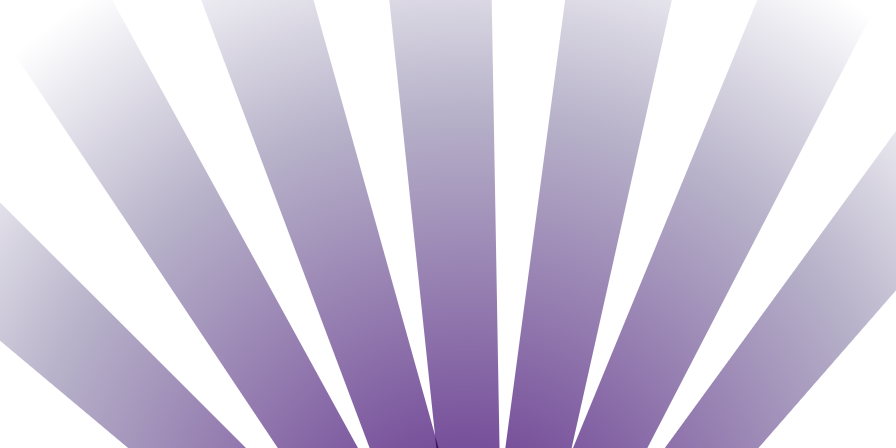
A WebGL 2 fragment shader for this background:

```glsl
#version 300 es
precision highp float;
// A fan of seven widening violet rays rising over a white ground.
// Each ray lies between two slanted edge lines; all share one radial
// gradient, and rays are multiplied together so that overlaps darken.

uniform vec2 u_resolution;
out vec4 fragColor;

// Lengths are in canvas heights, with x = 0 at the middle of the bottom edge.
const int RAY_COUNT = 7;
const float HALF_TAPER = radians(2.5);

// Per ray: lean of its axis in degrees, left foot, right foot.
const vec3 RAYS[RAY_COUNT] = vec3[](
  vec3(-47.55, -0.714, -0.451),
  vec3(-31.25, -0.380, -0.201),
  vec3(-18.10, -0.175, -0.021),
  vec3( -3.50, -0.026,  0.115),
  vec3( 10.10,  0.128,  0.276),
  vec3( 24.85,  0.279,  0.445),
  vec3( 38.60,  0.484,  0.693)
);

const vec2 GLOW_CENTER = vec2(0.042, -0.26);
const float DEEP_RADIUS = 0.26;
const float HAZE_RADIUS = 1.016;
const float FADE_RADIUS = 1.523;

const vec3 DEEP_VIOLET = vec3(0.465, 0.31, 0.605);
const vec3 GREY_LILAC = vec3(0.72, 0.70, 0.79);
const vec3 WHITE = vec3(1.0);

// Signed distance to a line from the bottom edge, positive to its right.
float edgeDistance(vec2 p, float foot, float lean) {
  return (p.x - foot) * cos(lean) - p.y * sin(lean);
}

// Violet near the center, through grey lilac, out to white.
vec3 rayColor(vec2 p) {
  float r = distance(p, GLOW_CENTER);
  float haze = clamp((r - DEEP_RADIUS) / (HAZE_RADIUS - DEEP_RADIUS), 0.0, 1.0);
  float fade = clamp((r - HAZE_RADIUS) / (FADE_RADIUS - HAZE_RADIUS), 0.0, 1.0);
  return mix(mix(DEEP_VIOLET, GREY_LILAC, haze), WHITE, fade);
}

void main() {
  vec2 p = (gl_FragCoord.xy - vec2(0.5 * u_resolution.x, 0.0)) / u_resolution.y;
  vec3 ink = rayColor(p);
  vec3 color = WHITE;

  for (int i = 0; i < RAY_COUNT; i++) {
    float lean = radians(RAYS[i].x);
    float fromLeft = edgeDistance(p, RAYS[i].y, lean - HALF_TAPER);
    float fromRight = -edgeDistance(p, RAYS[i].z, lean + HALF_TAPER);
    // Soften the edge over one pixel.
    float coverage = clamp(min(fromLeft, fromRight) * u_resolution.y + 0.5, 0.0, 1.0);
    color *= mix(WHITE, ink, coverage);
  }

  fragColor = vec4(color, 1.0);
}
```
